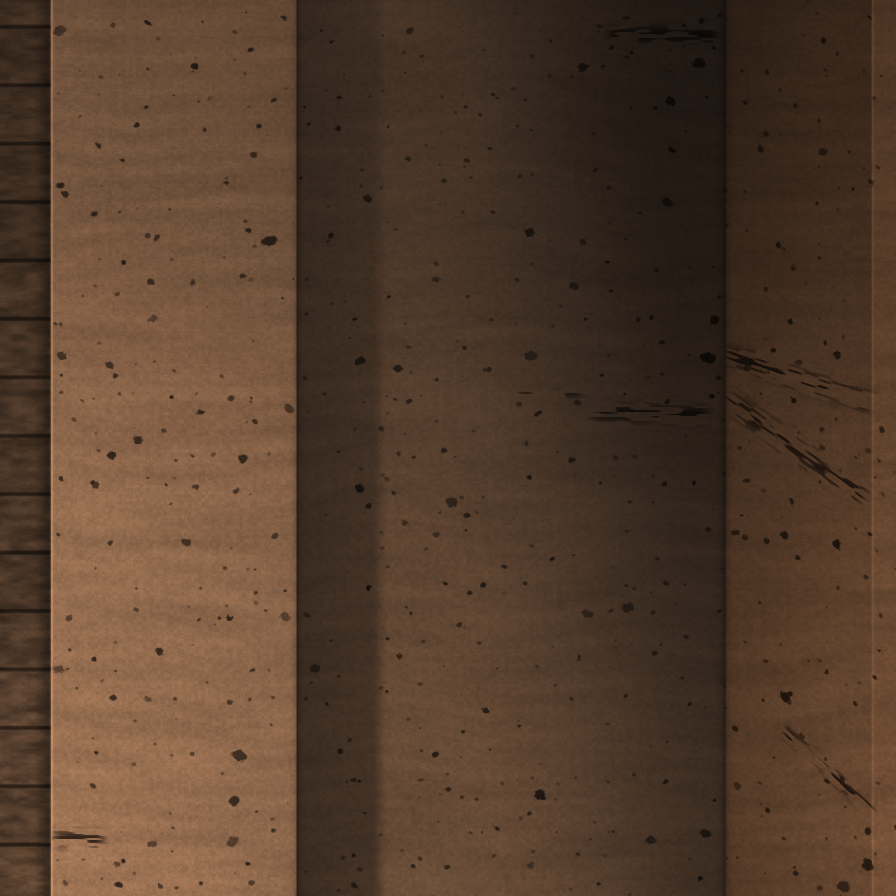
Reproduce this texture procedurally as a WebGL 1 fragment shader.

```glsl
precision highp float;
// Speckled tan wall panels around a shadowed recess, with a plank strip at the left.
uniform vec2 u_resolution;

float hash(vec2 p) {
  return fract(sin(dot(p, vec2(127.1, 311.7))) * 43758.5453);
}

float noise(vec2 p) {
  vec2 i = floor(p), f = fract(p);
  f = f * f * (3.0 - 2.0 * f);
  return mix(mix(hash(i), hash(i + vec2(1.0, 0.0)), f.x),
             mix(hash(i + vec2(0.0, 1.0)), hash(i + 1.0), f.x), f.y);
}

float fbm(vec2 p) {
  float sum = 0.0, amp = 0.5;
  for (int i = 0; i < 4; i++) {
    sum += amp * noise(p);
    p = p * 2.03 + 17.3;
    amp *= 0.5;
  }
  return sum;
}

// Jittered elliptical pits, at most one in each cell
float specks(vec2 p, float cells, float chance, float radius, float slope, float px) {
  vec2 id = floor(p * cells);
  vec2 center = 0.22 + 0.56 * vec2(hash(id + 3.7), hash(id + 9.2));
  vec2 d = (fract(p * cells) - center) / cells;
  float angle = slope + (hash(id + 5.1) - 0.5) * 1.4;
  float c = cos(angle), s = sin(angle);
  d = vec2(c * d.x + s * d.y, c * d.y - s * d.x);
  d.x *= 0.6 + 0.35 * hash(id + 6.4);
  float size = radius * mix(0.4, 1.0, pow(hash(id + 1.3), 2.0));
  float edge = length(d) + (noise(p * 350.0) - 0.5) * radius * 0.45;
  float pit = 1.0 - smoothstep(size - px, size + px, edge);
  return pit * step(hash(id + 12.8), chance) * mix(0.55, 1.0, hash(id + 2.6));
}

// Broken scratches in a soft band from a to b
float scratches(vec2 p, vec2 a, vec2 b, float width) {
  vec2 dir = normalize(b - a), d = p - a;
  float along = dot(d, dir), across = dot(d, vec2(-dir.y, dir.x));
  float span = length(b - a);
  float band = exp(-across * across / (width * width));
  band *= smoothstep(-0.01, 0.01, along) * (1.0 - smoothstep(span - 0.01, span + 0.01, along));
  float streak = noise(vec2(along * 55.0, across * 330.0) + a * 91.0);
  return band * smoothstep(0.53, 0.72, streak);
}

void main() {
  vec2 p = gl_FragCoord.xy / u_resolution;
  float px = 1.0 / min(u_resolution.x, u_resolution.y);
  float grain = fbm(p * vec2(9.0, 65.0) + vec2(0.0, 2.0 * noise(p * 7.0)));

  // Plank strip with dark seams
  float row = (p.y - 0.0573) / 0.0652;
  float seam = abs(fract(row + 0.5) - 0.5) * 0.0652;
  float plank = mix(0.34, 0.23, p.y) + 0.05 * (hash(vec2(floor(row), 4.0)) - 0.5);
  plank *= 0.65 + 0.75 * fbm(p * vec2(50.0, 130.0));
  plank *= 1.0 - 0.5 * (1.0 - smoothstep(0.0008, 0.0035, seam));
  plank *= 1.0 - 0.35 * smoothstep(0.035, 0.056, p.x);

  // Lit panel
  float across = (p.x - 0.057) / 0.274;
  float lit = mix(0.61, 0.40, smoothstep(-0.1, 1.15, p.y)) * mix(1.04, 0.92, across);
  lit += 0.03 * exp(-pow((p.y - 0.48) / 0.22, 2.0));

  // Narrow shadow merging softly into the recess
  float shade = mix(0.24, 0.205, p.y) + 0.025 * smoothstep(0.33, 0.42, p.x);
  float glow = mix(0.41, 0.27, smoothstep(0.0, 1.0, p.y));
  float fall = smoothstep(mix(0.50, 0.43, p.y), mix(0.85, 0.74, p.y), p.x);
  float recess = mix(glow, mix(0.23, 0.13, smoothstep(0.0, 0.9, p.y)), fall);
  recess = mix(shade, recess, smoothstep(0.414, 0.434, p.x));

  // Right panel and outer strip
  float side = mix(0.38, 0.20, smoothstep(0.05, 1.05, p.y));
  side *= mix(0.88, 1.06, smoothstep(0.81, 0.96, p.x));
  float outer = mix(0.46, 0.29, p.y);

  // Assemble the vertical planes
  float onLit = smoothstep(0.057 - px, 0.057 + px, p.x);
  float inRecess = smoothstep(0.331 - px, 0.331 + px, p.x);
  float onSide = smoothstep(0.81 - px, 0.81 + px, p.x);
  float onOuter = smoothstep(0.973 - px, 0.973 + px, p.x);
  float tone = mix(plank, lit, onLit);
  tone = mix(tone, recess, inRecess);
  tone = mix(tone, side, onSide);
  tone = mix(tone, outer, onOuter);

  // Surface grain
  tone *= 1.0 + onLit * (0.22 * (grain - 0.47) + 0.10 * (noise(p * 260.0) - 0.5));
  tone *= 1.0 + 0.07 * (hash(floor(p * 512.0)) - 0.5);

  // Pits and scratches
  float slope = -0.8 * onSide;
  float marks = specks(p, 21.0, 0.30, 0.0058, slope, px);
  marks = max(marks, specks(p + 0.37, 33.0, 0.22, 0.0031, slope, px));
  marks = max(marks, 0.7 * specks(p + 0.71, 47.0, 0.16, 0.0022, slope, px));
  float cuts = scratches(p, vec2(0.81, 0.605), vec2(0.973, 0.55), 0.012);
  cuts = max(cuts, scratches(p, vec2(0.81, 0.555), vec2(0.965, 0.445), 0.012));
  cuts = max(cuts, scratches(p, vec2(0.875, 0.185), vec2(0.973, 0.095), 0.007)) * onSide;
  float flat_cuts = scratches(p, vec2(0.66, 0.540), vec2(0.79, 0.537), 0.010);
  flat_cuts = max(flat_cuts, scratches(p, vec2(0.68, 0.961), vec2(0.80, 0.961), 0.010));
  flat_cuts = max(flat_cuts, 0.7 * scratches(p, vec2(0.58, 0.562), vec2(0.65, 0.560), 0.005));
  flat_cuts = max(flat_cuts, scratches(p, vec2(0.06, 0.065), vec2(0.115, 0.063), 0.010));
  marks = max(marks, max(cuts, flat_cuts)) * onLit;
  tone *= 1.0 - 0.68 * marks;

  // Corner creases and bright edges
  tone *= 1.0 - 0.30 * exp(-abs(p.x - 0.332) / 0.003);
  tone *= 1.0 - 0.35 * exp(-abs(p.x - 0.809) / 0.004);
  tone += 0.20 * exp(-pow((p.x - 0.0575) / 0.0016, 2.0));
  tone += 0.06 * exp(-pow((p.x - 0.974) / 0.0015, 2.0));

  // Warm pigment, greyer inside the recess
  vec3 warm = mix(vec3(1.0, 0.73, 0.53), vec3(1.0, 0.69, 0.47), onSide);
  vec3 tint = mix(warm, vec3(1.0, 0.75, 0.57), inRecess * (1.0 - onSide) * smoothstep(0.33, 0.18, tone));
  gl_FragColor = vec4(tone * tint, 1.0);
}
```
